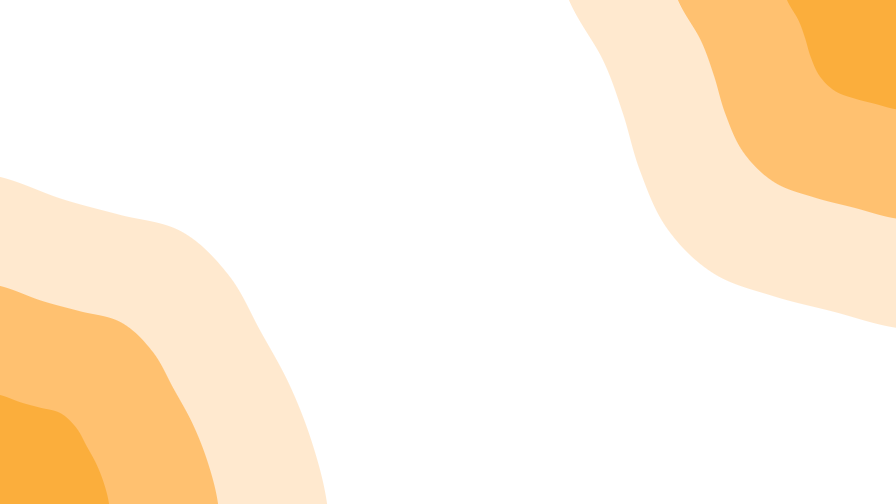
A Shadertoy shader for this background:

```glsl
// Two nests of soft wavy bands on white, in opposite corners of the canvas.
// Each nest is one polar outline, smoothly interpolated between equally spaced
// angles and drawn at three evenly stepped scales about its corner.

const float HALF_PI = 1.57079633;
const int SPANS = 8;          // spans of the outline over a quarter turn
const float REACH = 0.649;    // outer band size, in canvas heights

const vec3 WHITE = vec3(1.0);
const vec3 CREAM = vec3(1.0, 0.914, 0.812);
const vec3 APRICOT = vec3(1.0, 0.757, 0.439);
const vec3 AMBER = vec3(0.984, 0.682, 0.235);

// Outline radii as fractions of REACH, from the horizontal edge to the vertical
const float LOWER_LEFT[9] = float[9](
    1.0, 0.972, 0.957, 0.956, 0.989, 1.001, 0.957, 0.952, 1.0);
const float UPPER_RIGHT[9] = float[9](
    1.0, 0.916, 0.904, 0.941, 0.989, 1.005, 0.980, 0.972, 1.002);

// Catmull-Rom curve through b and c
float spline(float a, float b, float c, float d, float t) {
    float slopeB = 0.5 * (c - a);
    float slopeC = 0.5 * (d - b);
    float bend = 3.0 * (c - b) - 2.0 * slopeB - slopeC;
    float twist = 2.0 * (b - c) + slopeB + slopeC;
    return b + t * (slopeB + t * (bend + t * twist));
}

// Outline radius at an angle; the end spans are extended in a straight line
float outline(float radii[9], float angle) {
    float position = clamp(angle / HALF_PI, 0.0, 1.0) * float(SPANS);
    int i = min(int(position), SPANS - 1);
    float b = radii[i];
    float c = radii[i + 1];
    float a = i > 0 ? radii[max(i - 1, 0)] : 2.0 * b - c;
    float d = i < SPANS - 1 ? radii[min(i + 2, SPANS)] : 2.0 * c - b;
    return REACH * spline(a, b, c, d, position - float(i));
}

// Paints the three bands; p is measured inward from the corner
vec3 paintBands(vec3 base, vec2 p, float radii[9], float pixel) {
    vec3 bandColors[3] = vec3[3](CREAM, APRICOT, AMBER);
    float outerRadius = outline(radii, atan(p.y, p.x));
    for (int band = 0; band < 3; band++) {
        float scale = 1.0 - float(band) / 3.0;
        float edgeDistance = length(p) - scale * outerRadius;
        float coverage = clamp(0.5 - edgeDistance / pixel, 0.0, 1.0);
        base = mix(base, bandColors[band], coverage);
    }
    return base;
}

void mainImage(out vec4 fragColor, in vec2 fragCoord) {
    float pixel = 1.0 / iResolution.y;
    vec2 fromLowerLeft = fragCoord * pixel;
    vec2 fromUpperRight = (iResolution.xy - fragCoord) * pixel;

    vec3 color = paintBands(WHITE, fromLowerLeft, LOWER_LEFT, pixel);
    color = paintBands(color, fromUpperRight, UPPER_RIGHT, pixel);
    fragColor = vec4(color, 1.0);
}
```
